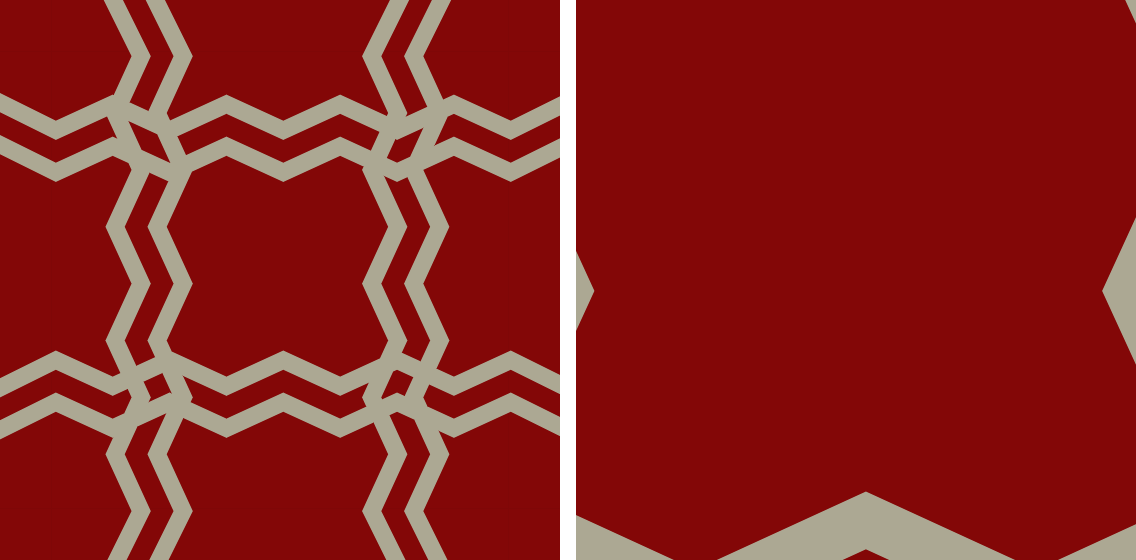
Left: the whole. Right: its middle third, enlarged.
A Shadertoy shader for this pattern:

```glsl
// Two pairs of ivory zigzag bands run down and two run across a red ground.
// Each band is a triangle wave; mirrored pairs come from one folded distance,
// and all bands are merged by taking the smallest distance.

const vec3 RED = vec3(0.514, 0.027, 0.027);
const vec3 IVORY = vec3(0.674, 0.659, 0.576);

const float PERIOD = 0.2031;      // length of one full zigzag
const float SWING = 0.0233;       // sideways reach of the zigzag
const float PAIR_GAP = 0.0375;    // pair axis to the middle of a band
const float HALF_WIDTH = 0.0172;  // half a band, measured across the axis
const float SLOPE_SCALE = 0.908;  // turns axis distance into true distance

// Triangle wave from -1 to 1, highest at the peak, a little steeper past the outer turns
float zigzag(float along, float peak) {
    float d = abs(along - peak);
    float wave = 1.0 - 4.0 * abs(fract(d / PERIOD + 0.5) - 0.5);
    return wave - 1.6 * max(d - 2.0 * PERIOD, 0.0);
}

// Signed distance to two parallel zigzag bands around an axis
float bandPair(float across, float axis, float bend) {
    float fromAxis = abs(across - axis - bend);
    return (abs(fromAxis - PAIR_GAP) - HALF_WIDTH) * SLOPE_SCALE;
}

// Two pairs mirrored about a middle line, with peaks pointing inwards
float mirroredPairs(float across, float along, float middle, float spread, float peak) {
    float bend = SWING * zigzag(along, peak);
    float dist = 1.0;
    for (float side = -1.0; side <= 1.0; side += 2.0) {
        dist = min(dist, bandPair(across, middle + side * spread, -side * bend));
    }
    return dist;
}

// Hairline seams framing the central tile
float seams(vec2 p, float pixel) {
    vec2 d = abs(abs(p - 0.5) - 0.408);
    return 1.0 - smoothstep(0.0, max(pixel, 0.0013), min(d.x, d.y));
}

void mainImage(out vec4 fragColor, in vec2 fragCoord) {
    vec2 p = fragCoord / iResolution.xy;
    float pixel = 1.0 / min(iResolution.x, iResolution.y);

    // Bands running down and across
    float down = mirroredPairs(p.x, p.y, 0.4954, 0.2291, 0.4935);
    float across = mirroredPairs(p.y, p.x, 0.5246, 0.2285, 0.5059);
    float dist = min(down, across);

    // Red ground with faint seams, then the ivory bands
    vec3 color = RED * (1.0 - 0.03 * seams(p, pixel));
    float cover = 1.0 - smoothstep(-0.6 * pixel, 0.6 * pixel, dist);
    fragColor = vec4(mix(color, IVORY, cover), 1.0);
}
```
